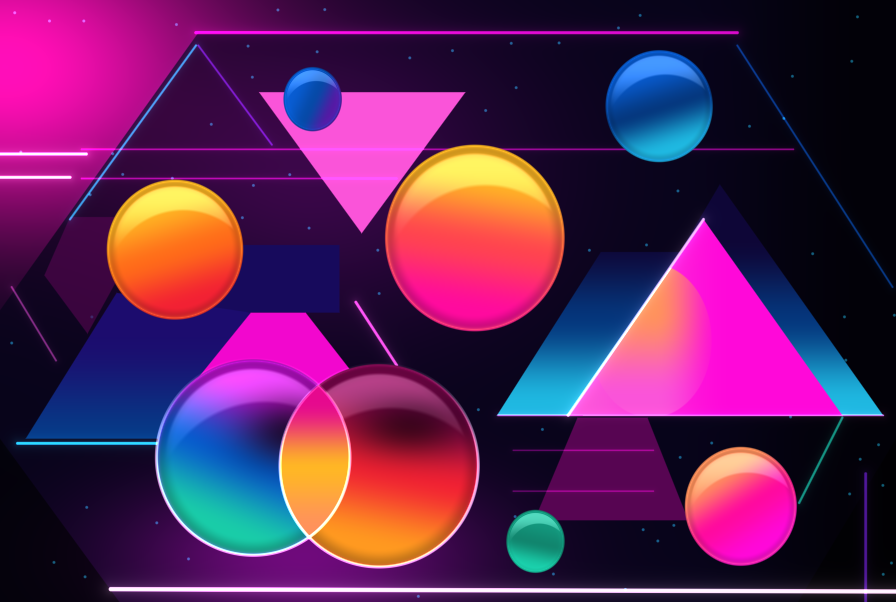
Reproduce this background procedurally as a WebGL 1 fragment shader.

```glsl
precision highp float;
// Neon geometry: glossy orbs, glass triangles and light beams on a dark stage.
// Panels come from edge distances, orbs from ellipses with three-stop
// gradients; helpers paint onto a shared colour from back to front.
uniform vec2 u_resolution;

const float WIDTH = 7.68;  // canvas width in scene units
const float GLOW = .2;     // halo strength of beams
const float GLOSS = .24;   // reflection strength on orbs
const float DUST = 3.5;    // dust cells per unit
const vec3 NIGHT = vec3(.027, .014, .1);
const vec3 PINK = vec3(1., .04, .62);
const vec3 MAGENTA = vec3(1., .03, .85);
const vec3 ROSE = vec3(.98, .33, .85);
const vec3 PLUM = vec3(.34, .02, .32);
const vec3 VIOLET = vec3(.42, .12, .8);
const vec3 INDIGO = vec3(.09, .04, .36);
const vec3 BLUE = vec3(.03, .36, .82);
const vec3 CYAN = vec3(.12, .72, .88);
const vec3 TEAL = vec3(.1, .8, .66);
const vec3 GOLD = vec3(1., .72, .14);
const vec3 PEACH = vec3(1., .57, .36);
const vec3 ORANGE = vec3(1., .42, .1);
const vec3 RED = vec3(.95, .13, .2);
const vec3 PALE = vec3(1., .8, .95);

vec2 p;    // scene position
vec3 col;  // painted colour
float px;  // antialiasing width

float fill(float d) { return 1. - smoothstep(-px, px, d); }
void paint(vec3 c, float d) { col = mix(col, c, fill(d)); }

// Distance to the line a-b, negative on its left
float edge(vec2 a, vec2 b) {
  vec2 e = normalize(b - a), v = p - a;
  return e.y * v.x - e.x * v.y;
}
float tri(vec2 a, vec2 b, vec2 c) {
  return max(edge(a, b), max(edge(b, c), edge(c, a)));
}
float quad(vec4 m, vec4 n) {
  return max(max(edge(m.xy, m.zw), edge(m.zw, n.xy)), max(edge(n.xy, n.zw), edge(n.zw, m.xy)));
}
// Ellipses hold centre and radii
float spot(vec4 e) { vec2 q = (p - e.xy) / e.zw; return exp(-dot(q, q)); }
float oval(vec4 e) { return (length((p - e.xy) / e.zw) - 1.) * e.z; }

// Beam between the two ends in s, with a halo
void beam(vec3 c, vec4 s, float w) {
  vec2 v = p - s.xy, e = s.zw - s.xy;
  float d = length(v - e * clamp(dot(v, e) / dot(e, e), 0., 1.));
  col += c * (fill(d - w) + GLOW * exp(-d / (w * 3.)));
}
vec3 ramp(vec3 low, vec3 mid, vec3 top, float t) {
  return mix(mix(low, mid, smoothstep(.1, .5, t)), top, smoothstep(.45, .85, t));
}
// Orb with tilted gradient, curved reflection and thin rim
void orb(vec4 e, float tilt, vec3 low, vec3 mid, vec3 top) {
  vec2 q = (p - e.xy) / e.zw;
  float l = length(q), d = oval(e);
  vec3 g = ramp(low, mid, top, .5 + .5 * dot(q, normalize(vec2(tilt, 1.))));
  g *= 1. - .28 * smoothstep(.82, 1., l);
  float cap = smoothstep(1.12, 1.17, length(q - vec2(.12, -.58)));
  g += GLOSS * cap * (1. - smoothstep(.88, .92, l)) * smoothstep(-.1, .8, q.y);
  g += .3 * top * exp(-abs(d + .015) / .012);
  paint(g, d);
}
float hash(vec2 n) { return fract(sin(dot(n, vec2(41.3, 289.1))) * 4375.5); }

void main() {
  p = gl_FragCoord.xy * WIDTH / u_resolution.x;
  px = .8 * WIDTH / u_resolution.x;

  // Stage: corner glow outside a dark frame
  float frame = max(edge(vec2(1.7, 4.88), vec2(0., 2.5)), edge(vec2(7.68, 2.5), vec2(6.32, 4.88)));
  frame = max(frame, p.y - 4.88);
  col = NIGHT * mix(1., .3, smoothstep(5.8, 7.5, p.x));
  col += PINK * spot(vec4(0., 4.6, 1.9, 1.35)) * mix(1., .2, fill(frame));
  col += PLUM * .55 * spot(vec4(2.8, 3.7, 1.7, 1.3));
  col += PLUM * 1.2 * spot(vec4(2.6, .4, 1.5, .65));
  col *= mix(.4, 1., fill(max(edge(vec2(0., 1.4), vec2(.95, .1)), edge(vec2(6.9, .1), vec2(7.68, 1.4)))));

  // Sparse dust, one mote per cell
  vec2 cell = floor(p * DUST);
  vec2 mote = vec2(hash(cell), hash(cell + 7.)) * .7 + .15;
  col += CYAN * .5 * fill(length(fract(p * DUST) - mote) / DUST - .012) * step(.78, hash(cell + 3.));

  // Left panels
  paint(mix(col, PLUM, .6), quad(vec4(.38, 2.8, .75, 2.3), vec4(1.3, 3.3, .6, 3.3)));
  paint(INDIGO, quad(vec4(1., 2.48, 2.91, 2.48), vec4(2.91, 3.06, 1.4, 3.06)));
  vec3 slope = mix(BLUE * .65, INDIGO * 1.2, smoothstep(1.3, 2.3, p.y));
  paint(slope, quad(vec4(.22, 1.4, 1.8, 1.4), vec4(2.15, 2.48, 1., 2.65)));
  paint(MAGENTA * .95, quad(vec4(1.6, 1.8, 3.15, 1.8), vec4(2.62, 2.48, 2.15, 2.48)));
  paint(ROSE, tri(vec2(2.22, 4.37), vec2(3.1, 3.16), vec2(3.99, 4.37)));

  // Right pyramid, its wings and reflection
  paint(PLUM, quad(vec4(4.58, .7, 5.9, .7), vec4(5.55, 1.58, 4.95, 1.58)));
  float wings = min(tri(vec2(5., 1.6), vec2(7.57, 1.6), vec2(6.17, 3.58)),
    quad(vec4(4.26, 1.6, 4.87, 1.6), vec4(5.95, 3., 5.15, 3.)));
  paint(ramp(CYAN, BLUE * .6, INDIGO * .6, (p.y - 1.5) / 1.9), wings);
  vec3 face = mix(ROSE, MAGENTA, smoothstep(5., 6.3, p.x));
  vec3 warm = mix(ROSE, PEACH, smoothstep(1.75, 2.5, p.y));
  float disc = fill(oval(vec4(5.58, 2.24, .52, .66)));
  face = mix(face, warm, disc * (1. - smoothstep(5.6, 6.2, p.x)));
  paint(face, tri(vec2(4.87, 1.6), vec2(7.22, 1.6), vec2(6.03, 3.28)));
  beam(PALE * .7, vec4(4.87, 1.6, 6.03, 3.28), .012);
  beam(ROSE * .6, vec4(4.27, 1.6, 7.57, 1.6), .008);

  // Beams
  beam(MAGENTA * .7, vec4(1.68, 4.88, 6.32, 4.88), .013);
  beam(PALE, vec4(.95, .11, 7.68, .09), .018);
  for (int i = 0; i < 2; i++) {
    float k = float(i);
    beam(PALE, vec4(0., 3.84 - .2 * k, .74 - .14 * k, 3.84 - .2 * k), .012);
    beam(MAGENTA * .45, vec4(.7, 3.88 - .25 * k, 6.8 - 3.4 * k, 3.88 - .25 * k), .007);
    beam(MAGENTA * .3, vec4(4.4, 1.3 - .35 * k, 5.6, 1.3 - .35 * k), .006);
  }
  beam(CYAN, vec4(.15, 1.36, 1.36, 1.36), .012);
  beam(CYAN * .7, vec4(1.68, 4.77, .6, 3.28), .009);
  beam(VIOLET * .6, vec4(1.7, 4.77, 2.33, 3.92), .008);
  beam(BLUE * .5, vec4(6.32, 4.77, 7.65, 2.7), .008);
  beam(TEAL * .6, vec4(7.22, 1.58, 6.85, .85), .01);
  beam(VIOLET * .6, vec4(7.42, 1.1, 7.42, 0.), .012);
  beam(ROSE * .8, vec4(3.05, 2.57, 3.4, 2.03), .012);
  beam(ROSE * .4, vec4(.1, 2.7, .48, 2.07), .008);

  // Free orbs
  orb(vec4(2.68, 4.31, .25, .275), -2., VIOLET * .8, BLUE * .8, BLUE);
  orb(vec4(5.65, 4.25, .46, .48), -.3, CYAN, BLUE * .6, BLUE);
  orb(vec4(1.5, 3.02, .585, .6), -.3, RED, ORANGE, GOLD);
  orb(vec4(4.07, 3.12, .77, .8), .15, PINK, mix(ORANGE, PINK, .4), GOLD);
  orb(vec4(4.59, .52, .25, .27), .2, TEAL, TEAL * .65, TEAL * .75);
  orb(vec4(6.35, .82, .48, .51), -.6, MAGENTA, PINK, PEACH);

  // Overlapping pair with a warm lens
  vec4 a = vec4(2.17, 1.24, .83, .84), b = vec4(3.25, 1.17, .85, .87);
  float da = oval(a), db = oval(b);
  orb(a, .4, TEAL, BLUE, mix(VIOLET, MAGENTA, .6));
  col *= 1. - .75 * fill(da) * spot(vec4(2.5, 1.45, .45, .3));
  orb(b, .2, mix(ORANGE, GOLD, .6), RED, PINK * .5);
  col *= 1. - .6 * fill(db) * spot(vec4(3.5, 1.5, .5, .25));
  paint(ramp(PEACH, GOLD, PINK * .9, (p.y - .45) / 1.5), max(da, db));
  float rims = fill(abs(da) - .012) + fill(abs(db) - .012);
  col += PALE * .75 * rims * (1. - smoothstep(1., 2.2, p.y));

  gl_FragColor = vec4(clamp(col, 0., 1.), 1.);
}
```
